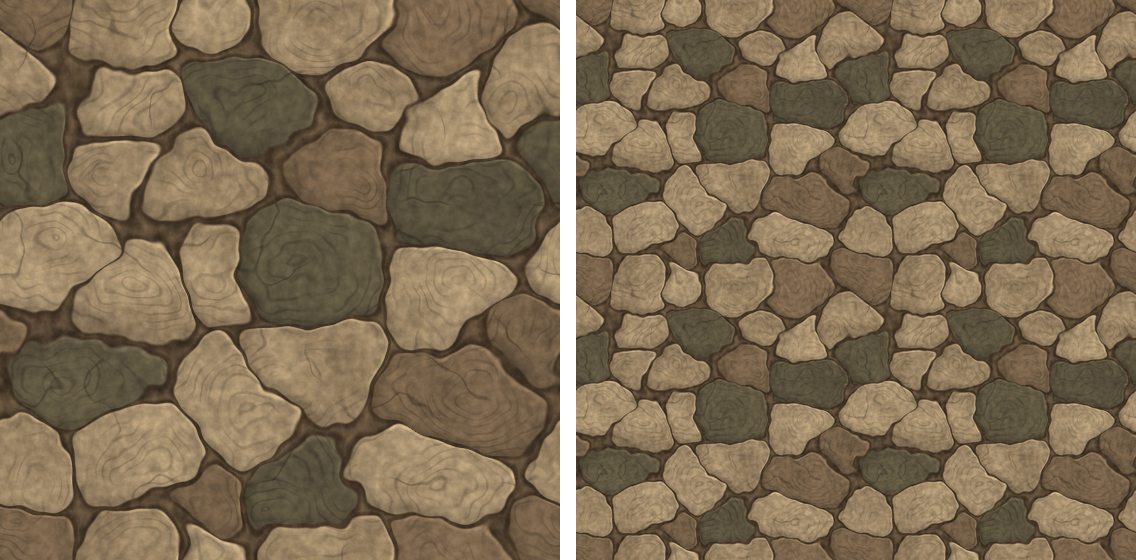
Left, the tile; right, the same tile 2 across and 2 down.
Give the GLSL for this texture, as a WebGL 1 fragment shader.

```glsl
precision highp float;
uniform vec2 u_resolution;

#define GRID vec2(5.0, 6.0)
#define ORIGIN vec2(0.10, 0.43)
#define SIZE_SPREAD 0.4
#define ROUNDING 12.0
#define GAP 0.014
#define WARP 0.36
#define RINGS 8.5
#define RING_INK 0.14
#define CRACK_INK 0.2
#define GRAIN 0.17
#define LIGHT_DIR vec2(0.64, 0.77)

const float JITTER = 0.8;
const vec3 SAND_LIGHT = vec3(0.665, 0.573, 0.44);
const vec3 SAND_DARK = vec3(0.575, 0.485, 0.365);
const vec3 BROWN = vec3(0.49, 0.402, 0.30);
const vec3 MOSS = vec3(0.37, 0.335, 0.252);
const vec3 MORTAR = vec3(0.38, 0.31, 0.228);
const vec3 CREVICE = vec3(0.25, 0.197, 0.142);

// Wraps whole-numbered cells; the half keeps division rounding harmless
vec2 wrap(vec2 cell, vec2 period) {
  return floor(cell - period * floor((cell + 0.5) / period) + 0.5);
}

vec2 hash2(vec2 c) {
  c += 1.0;
  return fract(sin(vec2(dot(c, vec2(127.1, 311.7)), dot(c, vec2(269.5, 183.3)))) * 43758.55);
}

float corner(vec2 cell, vec2 f, vec2 period) {
  float a = 6.2832 * hash2(wrap(cell, period)).x;
  return dot(vec2(cos(a), sin(a)), f);
}

// Gradient noise that wraps after a whole number of cells
float noise(vec2 uv, vec2 period) {
  vec2 p = uv * period, i = floor(p), f = p - i;
  vec2 u = f * f * f * (f * (f * 6.0 - 15.0) + 10.0);
  vec2 e = vec2(1.0, 0.0);
  return mix(
    mix(corner(i, f, period), corner(i + e, f - e, period), u.x),
    mix(corner(i + e.yx, f - e.yx, period), corner(i + 1.0, f - 1.0, period), u.x), u.y);
}

float fbm(vec2 uv, vec2 period) {
  float sum = 0.0, amp = 1.0;
  for (int i = 0; i < 4; i++) {
    sum += amp * noise(uv + 0.17 * float(i), period);
    period *= 2.0;
    amp *= 0.55;
  }
  return sum;
}

vec2 site(vec2 cell) {
  return cell + 0.5 + JITTER * (hash2(wrap(cell, GRID)) - 0.5);
}

float weight(vec2 cell) {
  return SIZE_SPREAD * hash2(wrap(cell, GRID) + 17.0).y;
}

// Dark thin line where x crosses zero
float ink(float x, float width) {
  return 1.0 - smoothstep(0.2 * width, width, abs(x));
}

void main() {
  // The origin puts the tile edges across broad stones
  vec2 uv = fract(gl_FragCoord.xy / u_resolution + ORIGIN);
  vec2 bend = vec2(noise(uv, vec2(6.0)), noise(uv + 0.37, vec2(6.0)));
  vec2 chip = vec2(noise(uv, vec2(25.0)), noise(uv + 0.61, vec2(25.0)));
  vec2 p = uv * GRID + WARP * bend + 0.07 * chip;

  // Owning stone: weighted nearest site
  vec2 home = floor(p), own = home;
  float best = 100.0;
  for (int y = -2; y <= 2; y++) {
    for (int x = -2; x <= 2; x++) {
      vec2 cell = home + vec2(x, y);
      vec2 r = site(cell) - p;
      float power = dot(r, r) - weight(cell);
      if (power < best) { best = power; own = cell; }
    }
  }

  // Rounded distance to the border, with its outward direction
  vec2 center = site(own), outward = vec2(0.0);
  float total = 0.0;
  for (int y = -2; y <= 2; y++) {
    for (int x = -2; x <= 2; x++) {
      if (x == 0 && y == 0) continue;
      vec2 cell = own + vec2(x, y);
      vec2 r = site(cell) - p, span = site(cell) - center;
      float len = max(length(span), 0.05);
      float e = exp(-ROUNDING * (dot(r, r) - weight(cell) - best) / (2.0 * len));
      total += e;
      outward += e * span / len;
    }
  }
  float depth = -log(total) / ROUNDING;
  float lit = dot(outward / total, LIGHT_DIR);
  float inside = depth - GAP - 0.035 * noise(uv + 0.2, vec2(13.0));

  float mottle = fbm(uv, vec2(9.0));
  float grain = fbm(uv + 0.43, vec2(54.0));

  // Stone colour by kind
  vec2 id = wrap(own, GRID);
  float kind = fract(dot(id, vec2(0.755, 0.57)) + 0.1);
  vec2 tone = hash2(id + 41.0);
  vec3 stone = mix(SAND_DARK, SAND_LIGHT, clamp(0.38 + 0.65 * tone.x + 0.45 * mottle, 0.0, 1.0));
  if (kind < 0.41) stone = BROWN * (0.94 + 0.14 * tone.x);
  if (kind < 0.23) stone = MOSS * (0.94 + 0.14 * tone.x);
  stone *= 1.0 + 0.11 * mottle + GRAIN * grain;

  // Wobbly growth rings and broken cracks
  vec2 q = p - center - 0.25 * (tone - 0.5);
  float ring = RINGS * length(q) + 1.8 * noise(uv + 0.11, vec2(9.0)) + 0.8 * noise(uv, vec2(22.0));
  float faint = smoothstep(-0.4, 0.3, noise(uv + 0.71, vec2(14.0)));
  stone *= 1.0 - RING_INK * faint * ink(fract(ring) - 0.5, 0.19);
  float vein = noise(uv + 0.29, vec2(7.0)) + 0.12 * noise(uv, vec2(28.0));
  float broken = smoothstep(-0.05, 0.25, noise(uv + 0.83, vec2(8.0)));
  stone *= 1.0 - CRACK_INK * broken * ink(vein, 0.025);

  // Lit upper rim and shaded lower side
  float rim = 1.0 - smoothstep(0.012, 0.045, inside);
  float side = 1.0 - smoothstep(0.0, 0.15, inside);
  stone *= 1.0 - side * (0.05 + 0.14 * max(-lit, 0.0));
  stone *= 1.0 + 0.23 * rim * smoothstep(0.1, 0.8, lit);

  // Streaked mortar with a dark outline around each stone
  float streak = fbm(uv + 0.57, vec2(36.0, 24.0));
  float open = smoothstep(0.01, 0.07, -inside);
  vec3 mortar = mix(CREVICE, MORTAR, clamp(open + 0.25 * streak, 0.0, 1.0));
  mortar *= 1.0 + 0.25 * streak + GRAIN * grain;

  gl_FragColor = vec4(mix(mortar, stone, smoothstep(-0.011, 0.011, inside)), 1.0);
}
```
